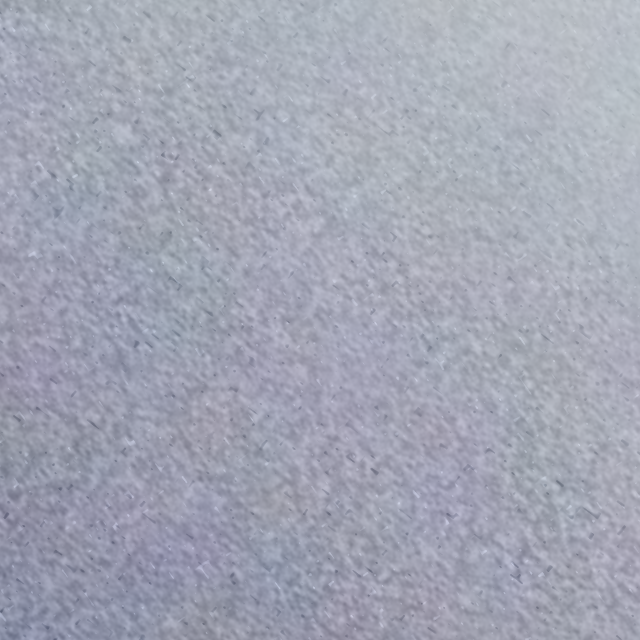
Reproduce this texture procedurally as a WebGL 1 fragment shader.

```glsl
precision highp float;
// Fine slanted grain on a lilac-grey surface, lit from the upper right.
uniform vec2 u_resolution;

float hash(vec2 cell) {
  vec3 q = fract(cell.xyx * vec3(0.1031, 0.1030, 0.0973));
  q += dot(q, q.yzx + 33.33);
  return fract((q.x + q.y) * q.z);
}

float valueNoise(vec2 p) {
  vec2 cell = floor(p);
  vec2 f = fract(p);
  f = f * f * (3.0 - 2.0 * f);
  float low = mix(hash(cell), hash(cell + vec2(1.0, 0.0)), f.x);
  float high = mix(hash(cell + vec2(0.0, 1.0)), hash(cell + 1.0), f.x);
  return mix(low, high, f.y);
}

// Noise around zero, for broad soft patches
float patches(vec2 p) {
  return valueNoise(p) * 0.65 + valueNoise(p * 2.1 + 17.0) * 0.35 - 0.5;
}

// Turns the axes so that x runs along a direction falling to the right
vec2 slant(vec2 p, float angle) {
  float c = cos(angle);
  float s = sin(angle);
  return vec2(c * p.x - s * p.y, s * p.x + c * p.y);
}

void main() {
  vec2 uv = gl_FragCoord.xy / u_resolution;

  // Broad light falling off towards the lower left
  float light = 0.03 + 0.45 * uv.x + 0.55 * uv.y;
  light += 0.16 * patches(uv * 4.0 + 50.0);
  vec3 color = mix(vec3(0.535, 0.545, 0.63), vec3(0.735, 0.745, 0.778), light);

  // Faint lilac and green stains, stronger in the shade
  float shade = 1.0 - smoothstep(0.1, 0.9, light);
  float stain = patches(uv * 7.0 + 80.0);
  color += vec3(-0.4, 0.35, -0.35) * stain * mix(0.035, 0.085, shade);
  float warmth = patches(uv * 9.0 + 120.0);
  color += vec3(0.5, 0.1, -0.6) * warmth * mix(0.025, 0.06, shade);

  // Upper part a little greener, lower part more violet
  color += vec3(-0.006, 0.006, 0.0) * smoothstep(0.35, 0.7, uv.y);

  // Short grains in two slightly different directions, plus finer dust
  vec2 grainUv = slant(uv + 3.0, 0.65);
  vec2 crossUv = slant(uv + 5.0, 0.95);
  float grain = valueNoise(grainUv * vec2(85.0, 150.0)) - 0.5;
  grain += 0.8 * (valueNoise(crossUv * vec2(110.0, 175.0)) - 0.5);
  grain += 0.4 * (valueNoise(slant(uv + 7.0, 0.3) * 230.0) - 0.5);

  // The grain fades in the brightest corner and varies from place to place
  float strength = mix(0.115, 0.05, smoothstep(0.45, 1.0, light));
  strength *= 1.0 + 0.5 * patches(uv * 12.0 + 200.0);
  color += grain * strength;

  // Sparse dark pits and bright glints
  float pit = smoothstep(0.86, 1.0, valueNoise(grainUv * vec2(95.0, 125.0) + 300.0));
  float glint = smoothstep(0.88, 1.0, valueNoise(crossUv * vec2(100.0, 135.0) + 400.0));
  color += (glint * vec3(0.9, 0.95, 1.0) - pit * vec3(1.1, 1.05, 1.0)) * strength;

  gl_FragColor = vec4(clamp(color, 0.0, 1.0), 1.0);
}
```
